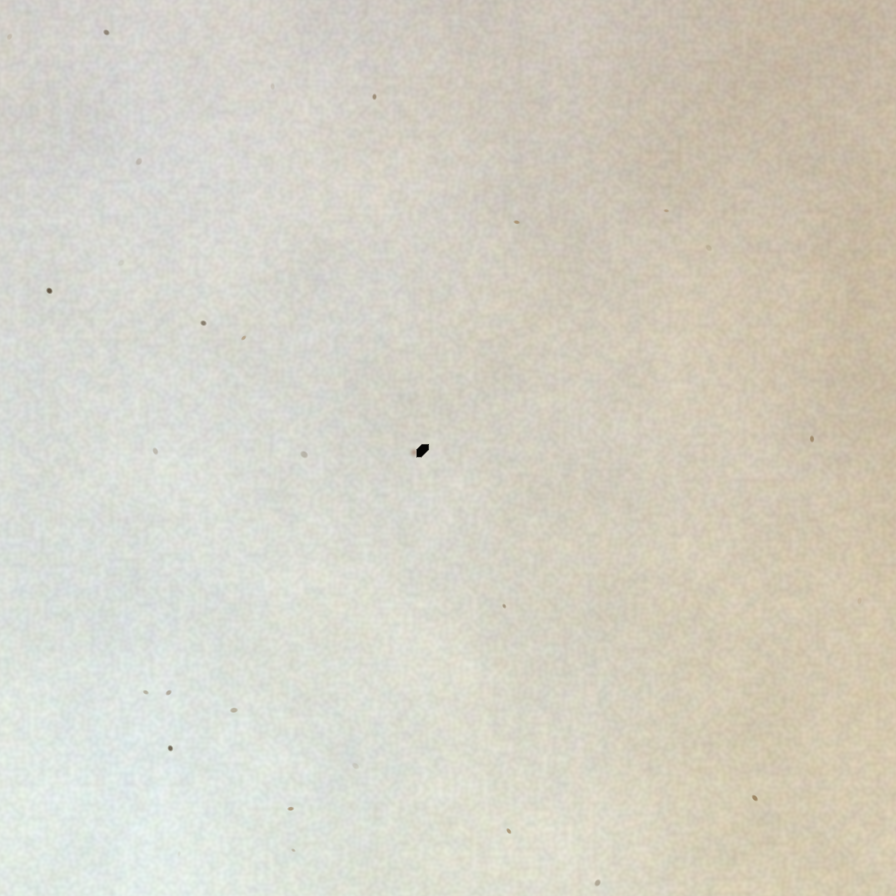
This texture is drawn by a WebGL 2 fragment shader. Its source:

```glsl
#version 300 es
precision highp float;
// Pale paper under uneven light: fine mottled grain, a few brown specks and one black chip.

#define GRAIN_SCALE 180.0
#define GRAIN_AMOUNT 0.042
#define MOTTLE_SCALE 75.0
#define MOTTLE_AMOUNT 0.030
#define BLOTCH_SCALE 30.0
#define BLOTCH_AMOUNT 0.016
#define TINT_AMOUNT 0.030
#define CLOUD_AMOUNT 0.034
#define SPECK_COUNT 28
#define SPECK_RADIUS 0.0042
#define CHIP_CENTER vec2(0.471, 0.497)
#define CHIP_SIZE 0.0076

uniform vec2 u_resolution;
out vec4 fragColor;

// Integer hash giving three values from 0 to 1
vec3 hash3(ivec3 cell) {
    uvec3 v = uvec3(cell) * 1664525u + 1013904223u;
    v.x += v.y * v.z; v.y += v.z * v.x; v.z += v.x * v.y;
    v ^= v >> 16u;
    v.x += v.y * v.z; v.y += v.z * v.x; v.z += v.x * v.y;
    return vec3(v >> 8u) / 16777216.0;
}

float cornerSlope(ivec2 cell, vec2 offset, int seed) {
    float angle = 6.28319 * hash3(ivec3(cell, seed)).x;
    return dot(vec2(cos(angle), sin(angle)), offset);
}

// Gradient noise, roughly -0.7 to 0.7
float gradientNoise(vec2 p, int seed) {
    ivec2 cell = ivec2(floor(p));
    vec2 f = fract(p);
    vec2 blend = f * f * f * (f * (f * 6.0 - 15.0) + 10.0);
    float low = mix(cornerSlope(cell, f, seed),
                    cornerSlope(cell + ivec2(1, 0), f - vec2(1, 0), seed), blend.x);
    float high = mix(cornerSlope(cell + ivec2(0, 1), f - vec2(0, 1), seed),
                     cornerSlope(cell + ivec2(1, 1), f - vec2(1, 1), seed), blend.x);
    return mix(low, high, blend.y);
}

// Cool light at the lower left, neutral middle, warm shade towards the right
vec3 paperLight(vec2 uv) {
    float warm = smoothstep(0.1, 1.1, uv.x);
    vec3 bottom = mix(vec3(0.885, 0.922, 0.902), vec3(0.838, 0.790, 0.685), warm);
    vec3 top = mix(vec3(0.832, 0.822, 0.803), vec3(0.768, 0.712, 0.632), warm);
    float cloud = gradientNoise(uv * 4.0 + 0.3, 1) + 0.6 * gradientNoise(uv * 10.0, 2);
    float drift = gradientNoise(uv * 6.0 + 0.6, 7);
    return mix(bottom, top, uv.y) + CLOUD_AMOUNT * (cloud + drift * vec3(0.2, 0.0, -0.5));
}

// Brightness grain with a softer drift of hue
vec3 paperGrain(vec2 p) {
    float fine = gradientNoise(p * GRAIN_SCALE, 3);
    float mottle = gradientNoise(p * MOTTLE_SCALE, 4);
    float blotch = gradientNoise(p * BLOTCH_SCALE, 8);
    float warmth = gradientNoise(p * MOTTLE_SCALE * 0.8, 5);
    float blush = gradientNoise(p * MOTTLE_SCALE * 0.9, 6);
    vec3 tint = warmth * vec3(0.5, 0.1, -1.0) + blush * vec3(0.5, -0.5, 0.3);
    float shade = GRAIN_AMOUNT * fine + MOTTLE_AMOUNT * mottle + BLOTCH_AMOUNT * blotch;
    return vec3(shade) + TINT_AMOUNT * tint;
}

// Small tilted flecks, most of them faint
vec3 addSpecks(vec3 color, vec2 p, float edge) {
    for (int i = 0; i < SPECK_COUNT; i++) {
        vec3 place = hash3(ivec3(i, 17, 5));
        vec3 look = hash3(ivec3(i, 43, 9));
        float angle = 3.14159 * place.z;
        vec2 axis = vec2(cos(angle), sin(angle));
        vec2 d = p - place.xy;
        d = vec2(dot(d, axis), dot(d, vec2(-axis.y, axis.x)) * mix(1.1, 1.7, look.y));
        float radius = SPECK_RADIUS * mix(0.45, 1.0, look.x);
        float cover = 1.0 - smoothstep(-1.5 * edge, 1.5 * edge, length(d) - radius);
        vec3 pigment = mix(vec3(0.24, 0.19, 0.13), vec3(0.62, 0.49, 0.32), look.y);
        color = mix(color, pigment, cover * mix(0.1, 0.85, look.z * look.z));
    }
    return color;
}

// Angular chip with a flat top tapering to the lower left, a pale rim and a reddish smear
vec3 addChip(vec3 color, vec2 p, float edge) {
    vec2 q = (p - CHIP_CENTER) / CHIP_SIZE;
    float d = max(max(abs(q.x - 0.1) - 0.9, abs(q.y) - 0.95),
                  max(dot(q, vec2(0.7, -0.7)) - 0.6, dot(q, vec2(-0.7, 0.7)) - 0.68));
    float soft = edge / CHIP_SIZE;
    color += 0.04 * exp(-2.5 * max(d, 0.0));
    vec2 smearOffset = q + vec2(1.15, 0.25);
    float smear = exp(-4.0 * dot(smearOffset, smearOffset));
    color = mix(color, vec3(0.62, 0.47, 0.41), 0.6 * smear);
    return mix(color, vec3(0.025, 0.02, 0.02), 1.0 - smoothstep(-soft, soft, d));
}

void main() {
    vec2 uv = gl_FragCoord.xy / u_resolution;
    vec2 p = gl_FragCoord.xy / u_resolution.y;
    float edge = max(0.0011, 0.7 / u_resolution.y);
    vec3 color = paperLight(uv) + paperGrain(p);
    color = addSpecks(color, p, edge);
    color = addChip(color, p, edge);
    fragColor = vec4(clamp(color, 0.0, 1.0), 1.0);
}
```
